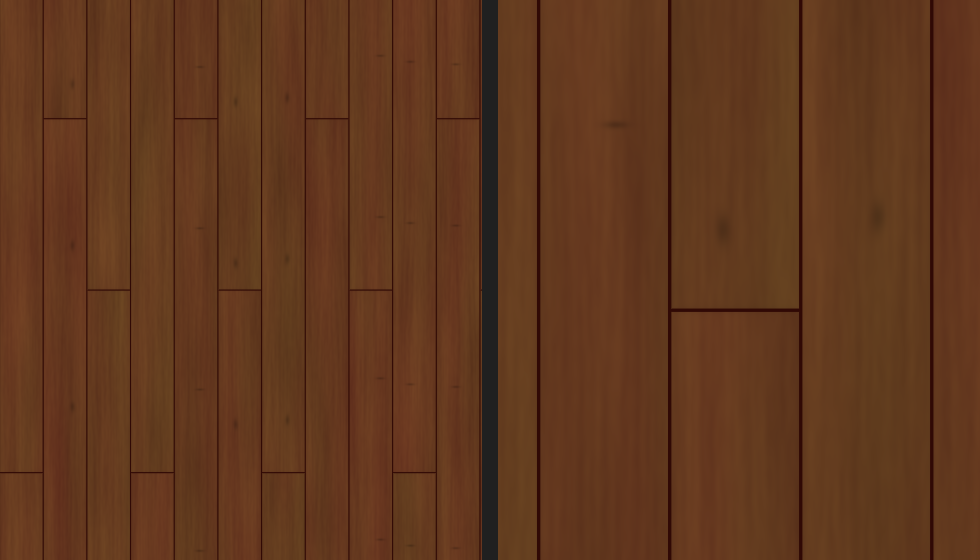
Left: the whole. Right: its middle third, enlarged.
This texture is drawn by a WebGL 2 fragment shader. Its source:

```glsl
#version 300 es
precision highp float;
// Dark reddish-brown plank floor: narrow upright boards with staggered end joints.

#define PLANK_WIDTH 0.078
#define PLANK_SHIFT 0.0009
#define SEAM_WIDTH 0.0020
#define KNOT_SPACING 0.288
#define GRAIN_STRENGTH 0.30
#define STREAK_STRENGTH 0.55
#define CLOUD_STRENGTH 0.38
#define DARK_WOOD vec3(0.355, 0.190, 0.105)
#define LIGHT_WOOD vec3(0.432, 0.260, 0.135)
#define RED_SHIFT vec3(0.018, -0.014, 0.004)
#define SEAM_COLOR vec3(0.190, 0.035, 0.018)

uniform vec2 u_resolution;
out vec4 fragColor;

float hash(vec2 p) {
    vec3 q = fract(p.xyx * vec3(0.1031, 0.1030, 0.0973));
    q += dot(q, q.yzx + 33.33);
    return fract((q.x + q.y) * q.z);
}

vec2 gradient(vec2 cell) {
    float angle = 6.2832 * hash(cell);
    return vec2(cos(angle), sin(angle));
}

// Gradient noise, roughly -0.7 to 0.7
float noise(vec2 p) {
    vec2 i = floor(p), f = fract(p);
    vec2 w = f * f * f * (f * (f * 6.0 - 15.0) + 10.0);
    vec2 e = vec2(1.0, 0.0);
    float low = mix(dot(gradient(i), f), dot(gradient(i + e), f - e), w.x);
    float high = mix(dot(gradient(i + e.yx), f - e.yx), dot(gradient(i + 1.0), f - 1.0), w.x);
    return mix(low, high, w.y);
}

// Height of the end joint, cycling over three columns
float jointHeight(float column) {
    float phase = mod(column, 3.0);
    return phase < 0.5 ? 0.156 : phase < 1.5 ? 0.788 : 0.482;
}

// Small dark flecks at regular heights on some boards
float knots(vec2 local, float column) {
    float chance = hash(vec2(column, 7.0));
    float row = fract((local.y + 0.20 * chance) / KNOT_SPACING) - 0.5;
    float center = PLANK_WIDTH * (0.35 + 0.4 * hash(vec2(column, 3.0)));
    vec2 d = vec2(local.x - center, row * KNOT_SPACING);
    d /= mix(vec2(0.007, 0.0022), vec2(0.004, 0.009), step(0.75, chance));
    return exp(-dot(d, d)) * step(0.4, chance);
}

vec3 wood(vec2 p, vec2 local, vec2 board) {
    float tone = hash(board + 11.0);
    float redness = hash(board + 29.0) - 0.5;
    vec2 q = p + 17.0 * vec2(tone, hash(board + 5.0));

    // Broad lengthwise bands bent by slow waves, then fine fibres
    float bend = 0.008 * noise(q * vec2(9.0, 5.0));
    float streak = noise(vec2((q.x + bend) * 34.0, q.y * 1.3))
                 + 0.5 * noise(vec2((q.x + bend) * 85.0, q.y * 3.0));
    float grain = noise(vec2(q.x * 210.0, q.y * 9.0))
                + 0.5 * noise(q * vec2(260.0, 55.0));
    float cloud = noise(q * vec2(15.0, 6.0));

    float shade = 0.5 + 0.28 * (tone - 0.5) + STREAK_STRENGTH * streak
                + GRAIN_STRENGTH * grain + CLOUD_STRENGTH * cloud;
    vec3 color = mix(DARK_WOOD, LIGHT_WOOD, clamp(shade, -0.25, 1.25));
    color += RED_SHIFT * (redness + 1.2 * noise(q * vec2(22.0, 2.5) + 40.0));
    return color * (1.0 - 0.20 * knots(local, board.x));
}

// Antialiased line coverage from the distance to its center
float seam(float distanceToCenter, float pixel) {
    return clamp((0.5 * SEAM_WIDTH - distanceToCenter) / pixel + 0.5, 0.0, 1.0);
}

void main() {
    vec2 p = gl_FragCoord.xy / u_resolution.y;
    float pixel = 1.0 / u_resolution.y;

    // Board layout
    float across = (p.x + PLANK_SHIFT) / PLANK_WIDTH;
    float column = floor(across);
    float along = p.y - jointHeight(column);
    vec2 board = vec2(column, floor(along) + 2.0);
    vec2 local = vec2(fract(across) * PLANK_WIDTH, p.y);

    // Seams with a faint soft shadow beside them
    float sideGap = min(local.x, PLANK_WIDTH - local.x);
    float endGap = min(fract(along), 1.0 - fract(along));
    float gap = min(sideGap, endGap);
    float line = max(seam(sideGap, pixel), seam(endGap, pixel));

    vec3 color = wood(p, local, board);
    color *= 1.0 - 0.12 * exp(-gap / 0.0016);
    fragColor = vec4(mix(color, SEAM_COLOR, line), 1.0);
}
```
